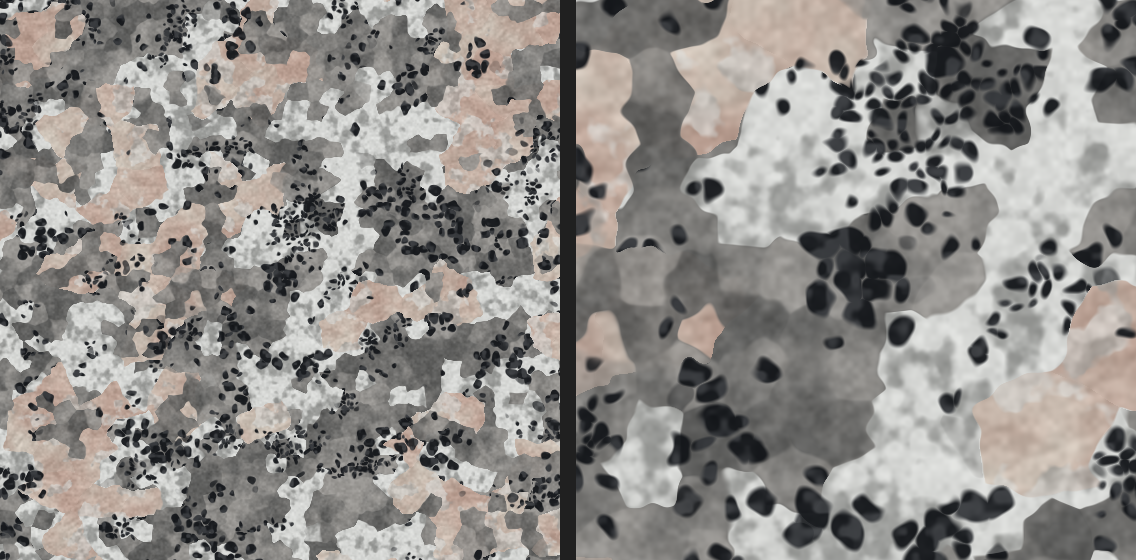
Left: the whole. Right: its middle third, enlarged.
Reproduce this texture procedurally as a three.js fragment shader.

```glsl
varying vec2 vUv;

const vec3 FELDSPAR_PINK = vec3(0.755, 0.650, 0.600);
const vec3 FELDSPAR_BEIGE = vec3(0.765, 0.725, 0.680);
const vec3 WHITE_BRIGHT = vec3(0.840, 0.845, 0.835);
const vec3 WHITE_SHADE = vec3(0.600, 0.605, 0.595);
const vec3 QUARTZ_LIGHT = vec3(0.590, 0.580, 0.565);
const vec3 QUARTZ_DARK = vec3(0.340, 0.340, 0.335);
const vec3 MICA_BLACK = vec3(0.075, 0.085, 0.100);
const vec3 MICA_GREY = vec3(0.210, 0.220, 0.235);

vec3 hash3(vec2 p) {
  vec3 q = fract(p.xyx * vec3(0.1031, 0.1030, 0.0973));
  q += dot(q, q.yxz + 33.33);
  return fract((q.xxy + q.yzz) * q.zyx);
}

float noise(vec2 p) {
  vec2 i = floor(p);
  vec2 f = p - i;
  f = f * f * (3.0 - 2.0 * f);
  float low = mix(hash3(i).x, hash3(i + vec2(1.0, 0.0)).x, f.x);
  float high = mix(hash3(i + vec2(0.0, 1.0)).x, hash3(i + 1.0).x, f.x);
  return mix(low, high, f.y);
}

float fbm(vec2 p) {
  float sum = 0.0;
  float amp = 0.533;
  for (int i = 0; i < 4; i++) {
    sum += amp * noise(p);
    p = mat2(1.6, 1.2, -1.2, 1.6) * p + 17.3;
    amp *= 0.5;
  }
  return sum;
}

vec2 rotate(vec2 p, float angle) {
  float c = cos(angle);
  float s = sin(angle);
  return vec2(c * p.x + s * p.y, c * p.y - s * p.x);
}

vec2 warp(vec2 p, float freq, float amount) {
  return p + amount * (vec2(noise(p * freq + 31.0), noise(p * freq + 73.0)) - 0.5);
}

// Whether a grain belongs to its mineral: clustered noise plus chance
float member(vec2 place, float pick, float jitter, float threshold) {
  float field = fbm(place) + jitter * (pick - 0.5);
  return smoothstep(threshold - 0.008, threshold + 0.008, field);
}

// Soft Voronoi grains: coverage, blended tone, tone of the nearest grain
vec3 grains(vec2 p, float freq, float clusterFreq, float jitter,
            float threshold, float stretch, float seed) {
  vec2 q = p * freq + seed;
  vec3 sum = vec3(0.0);
  vec2 nearest = vec2(9.0, 0.0);
  for (int k = 0; k < 9; k++) {
    vec2 cell = floor(q) + vec2(mod(float(k), 3.0), floor(float(k) / 3.0)) - 1.0;
    vec3 h = hash3(cell + seed);
    vec2 center = cell + 0.1 + 0.8 * h.xy;
    vec2 d = rotate(q - center, h.z * 1.4 - 0.4) * vec2(1.0 / stretch, stretch);
    float d2 = dot(d, d);
    vec2 place = (center - seed) / freq * clusterFreq + seed;
    float m = member(place, hash3(cell + seed + 57.0).x, jitter, threshold);
    sum += exp(-700.0 / freq * min(d2, 1.2)) * vec3(m, h.z, 1.0);
    if (d2 < nearest.x) nearest = vec2(d2, h.z);
  }
  sum /= max(sum.z, 1e-35);
  return vec3(smoothstep(0.25, 0.75, sum.x), sum.y, nearest.y);
}

// Separate rounded flakes of varied radius, crowding into clusters
float flakes(vec2 p, float freq, float clusterFreq, float threshold, float seed) {
  vec2 q = p * freq + seed;
  float soft = 0.0016 * freq;
  float cover = 0.0;
  for (int k = 0; k < 9; k++) {
    vec2 cell = floor(q) + vec2(mod(float(k), 3.0), floor(float(k) / 3.0)) - 1.0;
    vec3 h = hash3(cell + seed);
    vec2 center = cell + 0.15 + 0.7 * h.xy;
    vec2 place = (center - seed) / freq * clusterFreq + seed;
    float m = member(place, hash3(cell + seed + 57.0).x, 0.28, threshold);
    float d = length(rotate(q - center, h.z * 6.3) * vec2(0.85, 1.15));
    float radius = mix(0.30, 0.66, h.z);
    cover = max(cover, m * (1.0 - smoothstep(radius - soft, radius + soft, d)));
  }
  return cover;
}

vec3 whiteGround(vec2 p) {
  float cloud = fbm(p * 42.0 + 5.0) + 0.4 * (noise(p * 130.0) - 0.5);
  return mix(WHITE_SHADE, WHITE_BRIGHT, smoothstep(0.24, 0.58, cloud));
}

vec3 quartz(vec2 p, float tone) {
  float cloud = fbm(p * 55.0 + 11.0) + fbm(p * 14.0 + 29.0) - 1.0;
  return mix(QUARTZ_DARK, QUARTZ_LIGHT, clamp(tone + cloud, 0.0, 1.0));
}

// Cleavage streaks follow the axis of each crystal
vec3 feldspar(vec2 p, float tone, float axisTone) {
  vec2 axis = rotate(p, axisTone * 1.4 - 0.4);
  float streak = noise(axis * vec2(50.0, 190.0)) - 0.5;
  float cloud = fbm(p * 24.0 + 41.0) - 0.5;
  float beige = clamp(0.15 + 0.6 * tone + 1.6 * cloud, 0.0, 1.0);
  return mix(FELDSPAR_PINK, FELDSPAR_BEIGE, beige) + 0.08 * streak + 0.12 * cloud;
}

void main() {
  vec2 p = vUv + 3.0;
  vec2 rough = warp(p, 90.0, 0.007);
  vec2 ragged = warp(rough, 28.0, 0.020);
  // Mineral layers
  vec3 pink = grains(ragged, 14.0, 8.0, 0.42, 0.555, 1.2, 7.0);
  vec3 grey = grains(rough, 33.0, 13.0, 0.26, 0.495 + 0.12 * pink.x, 1.05, 19.0);
  float veil = smoothstep(0.56, 0.64, fbm(p * 32.0 + 3.0));
  vec3 color = mix(whiteGround(p), feldspar(p, pink.y, pink.z), pink.x * (1.0 - 0.6 * veil));
  color = mix(color, quartz(p, grey.y), 0.93 * grey.x);
  // Mica gathers outside the pink crystals
  float guard = 0.08 * pink.x - 0.03 * grey.x;
  float mica = max(flakes(rough, 64.0, 14.0, 0.68 + guard, 43.0),
                   flakes(rough, 120.0, 18.0, 0.73 + guard, 61.0));
  float sheen = smoothstep(0.4, 0.8, noise(p * 140.0 + 9.0));
  color = mix(color, mix(MICA_BLACK, MICA_GREY, sheen), 0.95 * mica);
  // Fine crystalline grit
  float grit = noise(p * 260.0) + noise(p * 170.0 + 23.0) - 1.0;
  gl_FragColor = vec4(clamp(color + 0.06 * grit * (1.0 - 0.7 * mica), 0.0, 1.0), 1.0);
}
```
